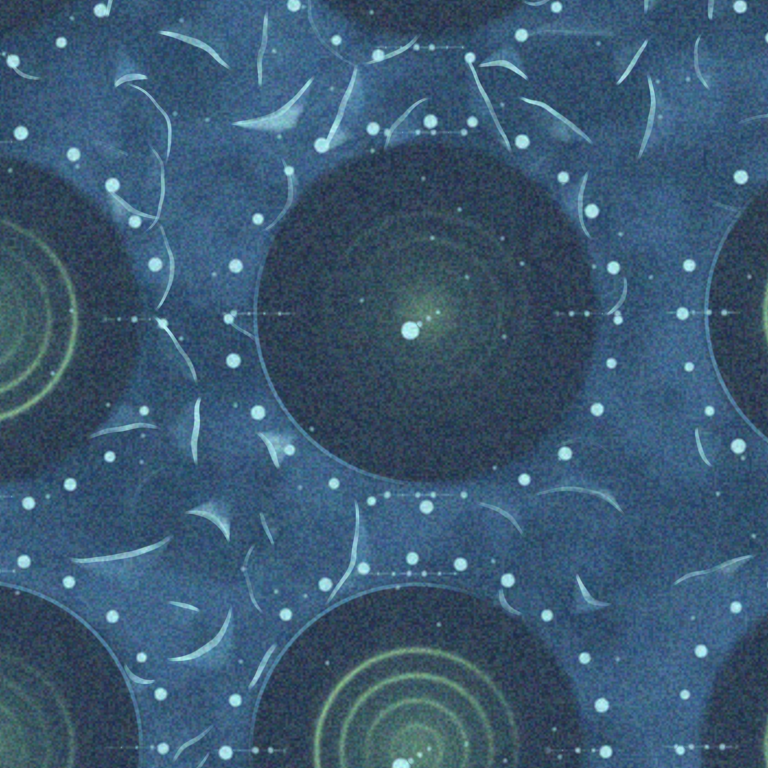
Reproduce this pattern procedurally as a three.js fragment shader.

```glsl
// Dark ringed discs with beaded rims under crumpled, glinting blue film.
varying vec2 vUv;

const vec2 ORIGIN = vec2(0.547, 0.590);    // centre of the middle disc
const vec2 PITCH = vec2(0.585, 0.565);     // spacing of the discs
const vec2 BEAD_ORBIT = vec2(0.238, 0.254);
const float BEAD_COUNT = 24.0;
const float BEAD_SIZE = 0.0085;
const float RIM_INSET = 0.032;
const float CREASE_CELL = 0.098;
const float GRAIN_SCALE = 270.0;
const float GRAIN_AMOUNT = 0.17;
const float SOFT = 0.0025;                 // edge softness
const float TAU = 6.28319;

const vec3 DISC = vec3(0.185, 0.255, 0.335);
const vec3 FILM = vec3(0.195, 0.310, 0.420);
const vec3 FILM_LIT = vec3(0.255, 0.405, 0.545);
const vec3 SHEEN = vec3(0.36, 0.58, 0.71);
const vec3 GLINT = vec3(0.68, 0.91, 0.93);
const vec3 GLOW = vec3(0.25, 0.39, 0.41);
const vec3 RING = vec3(0.48, 0.66, 0.54);

float hash(vec2 p) {
  vec3 q = fract(vec3(p.xyx) * 0.1031);
  q += dot(q, q.yzx + 33.33);
  return fract((q.x + q.y) * q.z);
}

float noise(vec2 p) {
  vec2 i = floor(p), f = fract(p);
  f = f * f * (3.0 - 2.0 * f);
  return mix(mix(hash(i), hash(i + vec2(1, 0)), f.x),
             mix(hash(i + vec2(0, 1)), hash(i + vec2(1, 1)), f.x), f.y);
}

float dot2d(vec2 p, float radius) {
  return 1.0 - smoothstep(radius - SOFT, radius + SOFT, length(p));
}

vec2 discId(vec2 p) { return floor((p - ORIGIN) / PITCH + 0.5); }

vec2 fromDisc(vec2 p, vec2 id) {
  vec2 jitter = vec2(hash(id + 3.7), hash(id + 9.2)) - 0.5;
  return p - ORIGIN - id * PITCH - 0.016 * jitter;
}

// Folds of the film: x = soft facet beside a fold, y = bright fold line
vec2 creases(vec2 p) {
  vec2 light = vec2(0.0);
  for (int j = -1; j <= 1; j++) for (int i = -1; i <= 1; i++) {
    vec2 cell = floor(p / CREASE_CELL) + vec2(i, j);
    float h1 = hash(cell + 11.3), h2 = hash(cell + 27.1), h3 = hash(cell + 45.9);
    vec2 mid = (cell + 0.15 + 0.7 * vec2(h1, h2)) * CREASE_CELL;
    vec2 v = fromDisc(mid, discId(mid));
    float weight = smoothstep(0.20, 0.24, length(v)) * smoothstep(0.08, 0.55, h3);
    float a = atan(v.y, v.x) + 0.25 * TAU + 2.2 * (hash(cell + 63.4) - 0.5);
    vec2 q = mat2(cos(a), -sin(a), sin(a), cos(a)) * (p - mid);
    float halfLen = mix(0.022, 0.075, h2);
    q.y += (h1 - 0.5) * q.x * q.x / halfLen + 0.006 * (noise(p * 38.0) - 0.5);
    float taper = max(0.0, 1.0 - abs(q.x) / halfLen);
    float depth = mix(0.015, 0.055, h3) * taper + 0.0005;
    float facet = smoothstep(-SOFT, SOFT, q.y) * (1.0 - smoothstep(0.35, 1.1, q.y / depth));
    float width = mix(0.0012, 0.0042, h1 * h3) * sqrt(taper);
    float fold = (1.0 - smoothstep(width, width + SOFT, abs(q.y))) * smoothstep(0.0, 0.25, taper);
    light += weight * vec2(facet * smoothstep(0.0, 0.2, taper) * mix(0.15, 0.8, h1), fold);
  }
  return min(light, 1.0);
}

// Beads around a disc, plus chips lying on its two axes
float beads(vec2 v, vec2 id, float orbit) {
  float slot = floor(atan(v.y, v.x) / TAU * BEAD_COUNT + 0.5);
  vec2 key = id * 31.0 + mod(slot, BEAD_COUNT);
  float a = (slot + 0.25 * (hash(key) - 0.5)) / BEAD_COUNT * TAU;
  vec2 at = (orbit + 0.008 * (hash(key + 5.1) - 0.5)) * vec2(cos(a), sin(a));
  float size = BEAD_SIZE * mix(0.65, 1.12, hash(key + 8.6));
  float light = dot2d(v - at, size) * step(0.1, hash(key + 2.3));
  vec2 axis = abs(v.x) > abs(v.y) ? v : vec2(abs(v.x) + 0.2, abs(v.y) - orbit + 0.018);
  float chip = floor(axis.x / 0.02);
  float size2 = 0.0045 * hash(vec2(chip, id.x + 17.0 * id.y));
  float span = smoothstep(0.165, 0.18, abs(axis.x)) * (1.0 - smoothstep(0.26, 0.27, abs(axis.x)));
  float chips = dot2d(vec2(axis.x - (chip + 0.5) * 0.02, axis.y), size2);
  float thread = 0.35 * (1.0 - smoothstep(0.0, 0.003, abs(axis.y)));
  return max(light, span * max(0.8 * chips, thread * noise(v * 70.0)));
}

void main() {
  vec2 p = vUv, id = discId(p), v = fromDisc(p, id);
  float r = length(v), a = atan(v.y, v.x);
  float orbit = mix(BEAD_ORBIT.x, BEAD_ORBIT.y, id == vec2(0.0) ? 1.0 : hash(id + 1.9));
  float rim = orbit - RIM_INSET;
  float outside = smoothstep(rim - 0.008, rim + 0.012, r);

  // Film and its folds
  float cloud = smoothstep(0.3, 0.85, 0.65 * noise(p * 9.0) + 0.35 * noise(p * 23.0 + 7.0));
  vec2 fold = creases(p) * outside;
  vec3 col = mix(DISC, mix(FILM, FILM_LIT, cloud), outside);
  col = mix(col, SHEEN, fold.x * (0.35 + 0.65 * noise(p * 30.0)));
  col = mix(col, GLINT, 0.85 * fold.x * smoothstep(0.62, 0.9, noise(p * 26.0 + 4.0)));
  col = mix(col, GLINT, fold.y * mix(0.25, 1.0, noise(p * 42.0)));

  // Concentric rings, faint on the middle disc
  float vivid = mix(0.16, 1.0, min(1.0, dot(abs(id), vec2(1.0))));
  float scale = mix(0.9, 1.05, hash(id + 6.4)), turn = TAU * hash(id + 14.2);
  col = mix(col, GLOW, mix(0.35, 0.85, vivid) * (1.0 - smoothstep(0.03, 0.155, r)));
  for (int k = 0; k < 4; k++) {
    float n = float(k), d = abs(r - scale * (0.032 + 0.033 * n));
    float lobe = 0.6 + 0.4 * cos(a - turn - 0.6 * n);
    float line = exp(-d * d / 0.000018) + 0.25 * exp(-d / 0.010);
    col = mix(col, RING, vivid * lobe * line * (0.45 + 0.13 * n));
  }
  float arc = smoothstep(0.35, 1.0, cos(a - TAU * hash(id + 21.7)));
  col = mix(col, SHEEN, 0.75 * arc * (1.0 - smoothstep(0.001, 0.004, abs(r - rim))));

  // Hub highlight with a trail of chips
  vec2 hub = v + vec2(0.020, 0.022);
  col = mix(col, RING, 0.55 * exp(-dot(v, v) / 0.0011));
  float spark = dot2d(hub, 0.0115);
  for (int k = 1; k < 4; k++)
    spark = max(spark, 0.75 * dot2d(hub - float(k) * vec2(0.012, 0.008), 0.0045 - 0.0007 * float(k)));

  // Beads and sparse dust
  vec2 speck = floor(p * 24.0);
  vec2 at = (speck + 0.2 + 0.6 * vec2(hash(speck + 2.0), hash(speck + 7.0))) / 24.0;
  float dust = 0.6 * step(0.88, hash(speck + 50.0)) * dot2d(p - at, 0.0025);
  col = mix(col, GLINT, max(max(spark, dust), 0.95 * beads(v, id, orbit)));

  // Coloured grain
  vec2 g = p * GRAIN_SCALE;
  vec3 tint = vec3(noise(g), noise(g + 91.0), noise(g + 183.0)) - 0.5;
  float shared = noise(g * 1.3 + 37.0) - 0.5;
  col += GRAIN_AMOUNT * (0.6 * tint + 0.6 * shared);
  gl_FragColor = vec4(clamp(col, 0.0, 1.0), 1.0);
}
```
